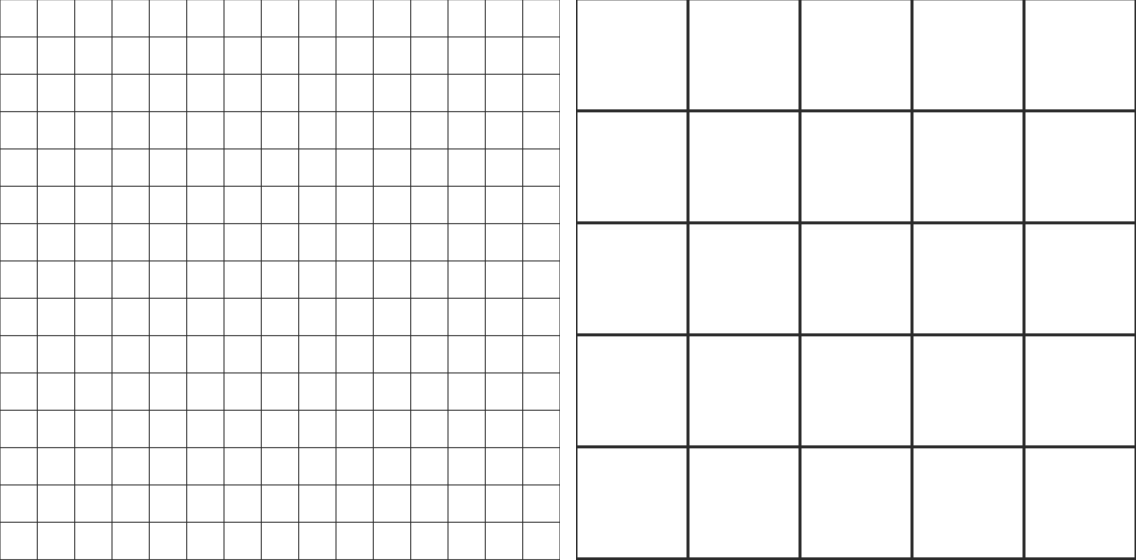
Left: the whole. Right: its middle third, enlarged.
Write a WebGL 2 fragment shader that draws this pattern.

```glsl
#version 300 es
precision highp float;

uniform vec2 u_resolution;
out vec4 fragColor;

const float CELLS = 15.0;
const float LINE_WIDTH = 0.00178;

// Share of a soft pixel footprint covered by a line, per axis
vec2 lineCoverage(vec2 offset, vec2 footprint) {
    vec2 lower = max(offset - 0.5 * footprint, vec2(-0.5 * LINE_WIDTH));
    vec2 upper = min(offset + 0.5 * footprint, vec2(0.5 * LINE_WIDTH));
    return max(upper - lower, 0.0) / footprint;
}

void main() {
    vec2 uv = gl_FragCoord.xy / u_resolution;
    vec2 footprint = 1.3 / u_resolution;

    // Signed distance to the nearest vertical and horizontal line
    vec2 gridUv = uv - vec2(0.0, 0.0007);
    vec2 offset = (fract(gridUv * CELLS + 0.5) - 0.5) / CELLS;

    // Merge both directions so that crossings stay even
    vec2 coverage = lineCoverage(offset, footprint);
    float ink = 1.0 - (1.0 - coverage.x) * (1.0 - coverage.y);

    vec3 paperColor = vec3(1.0);
    vec3 lineColor = vec3(0.17);
    fragColor = vec4(mix(paperColor, lineColor, ink), 1.0);
}
```
